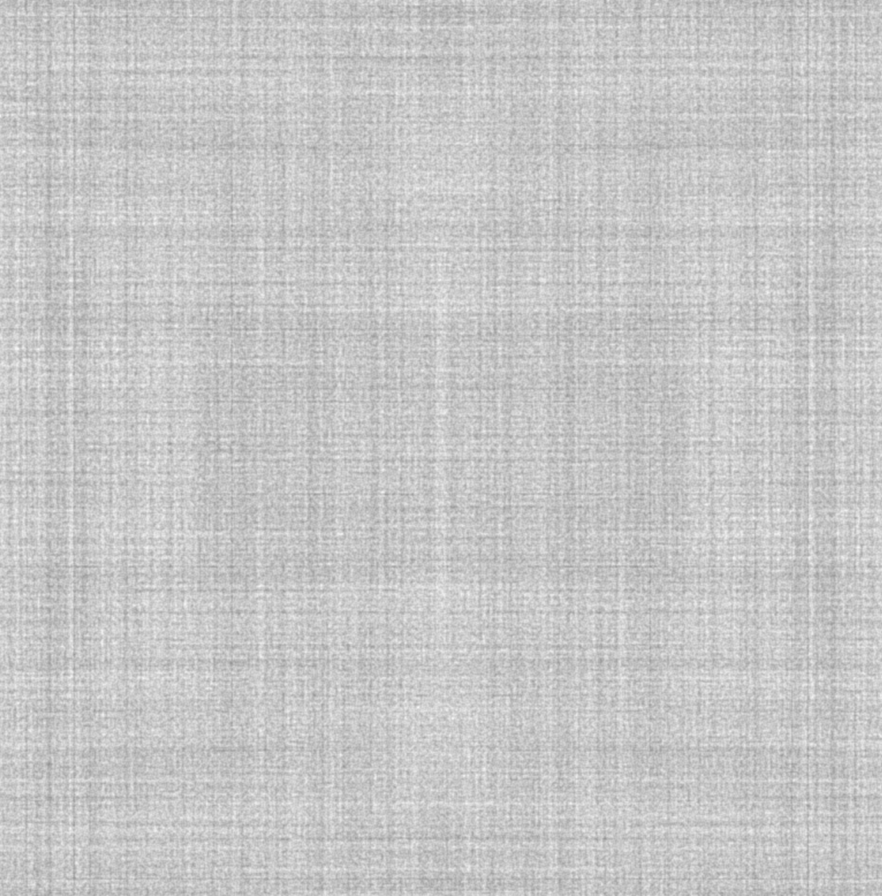
A Shadertoy shader for this texture:

```glsl
// Draws a pale grey linen weave with crossed, mirrored thread streaks and fine grain.

const float TAU = 6.2831853;
const vec3 LINEN_GREY = vec3(0.780);
const float THREADS = 172.0;   // threads per canvas height

float hash(vec2 cell) {
    vec3 q = fract(vec3(cell.xyx) * 0.1031);
    q += dot(q, q.yzx + 33.33);
    return fract((q.x + q.y) * q.z);
}

vec2 gradient(vec2 cell) {
    float angle = TAU * hash(cell);
    return vec2(cos(angle), sin(angle));
}

// Gradient noise, centred on zero
float noise(vec2 p) {
    vec2 i = floor(p);
    vec2 f = p - i;
    vec2 u = f * f * f * (f * (f * 6.0 - 15.0) + 10.0);
    vec2 e = vec2(0.0, 1.0);
    float low = mix(dot(gradient(i), f),
                    dot(gradient(i + e.yx), f - e.yx), u.x);
    float high = mix(dot(gradient(i + e.xy), f - e.xy),
                     dot(gradient(i + e.yy), f - e.yy), u.x);
    return mix(low, high, u.y);
}

// Long streaks from faint broad bands down to strong single threads
float streaks(float across, float along, float seed) {
    float frequency = 14.0;
    float amplitude = 0.013;
    float sum = 0.0;
    for (int octave = 0; octave < 4; octave++) {
        vec2 p = vec2(across * frequency, along * 2.1) + seed;
        sum += amplitude * noise(p);
        frequency *= 2.45;
        amplitude *= 1.8;
        seed += 17.37;
    }
    return sum;
}

// Sparse dark threads that fade in and out along their length
float darkThreads(float across, float along, float seed) {
    float count = 70.0;
    float cell = floor(across * count);
    float centre = mix(0.25, 0.75, hash(vec2(cell, seed)));
    float dist = abs(fract(across * count) - centre) / count;
    float line = 1.0 - smoothstep(0.0003, 0.0021, dist);
    float strength = smoothstep(0.6, 1.0, hash(vec2(cell, seed + 5.0)));
    float fade = 0.8 + noise(vec2(along * 4.0, cell + seed + 0.37));
    return line * strength * clamp(fade, 0.2, 1.0);
}

// Over-under relief with slightly wandering threads
float weave(vec2 p) {
    vec2 wander = vec2(noise(p * vec2(60.0, 24.0)),
                       noise(p * vec2(24.0, 60.0) + 41.3));
    vec2 wave = cos(TAU * (p * THREADS + 0.9 * wander));
    return 0.6 * (wave.x + wave.y) + 0.5 * wave.x * wave.y;
}

// Crisp fibre flecks, some drawn out along each thread direction
float grain(vec2 p) {
    return noise(p * 237.0 + 7.1)
         + 0.7 * noise(p * 389.0 + 23.9)
         + 0.6 * noise(p * vec2(223.0, 117.0) + 53.7)
         + 0.6 * noise(p * vec2(117.0, 223.0) + 91.9);
}

void mainImage(out vec4 fragColor, in vec2 fragCoord) {
    vec2 p = (fragCoord - 0.5 * iResolution.xy) / iResolution.y;
    vec2 m = abs(p);   // mirrored about both centre lines

    float shade = streaks(m.x, m.y, 3.2) + streaks(m.y, m.x, 88.6);
    shade -= 0.06 * darkThreads(m.x, m.y, 11.0);
    shade -= 0.07 * darkThreads(m.y, m.x, 29.0);
    shade += 0.015 * weave(p + 2.0);
    shade += 0.1 * grain(p + 2.0);

    fragColor = vec4(clamp(LINEN_GREY + shade, 0.0, 1.0), 1.0);
}
```
